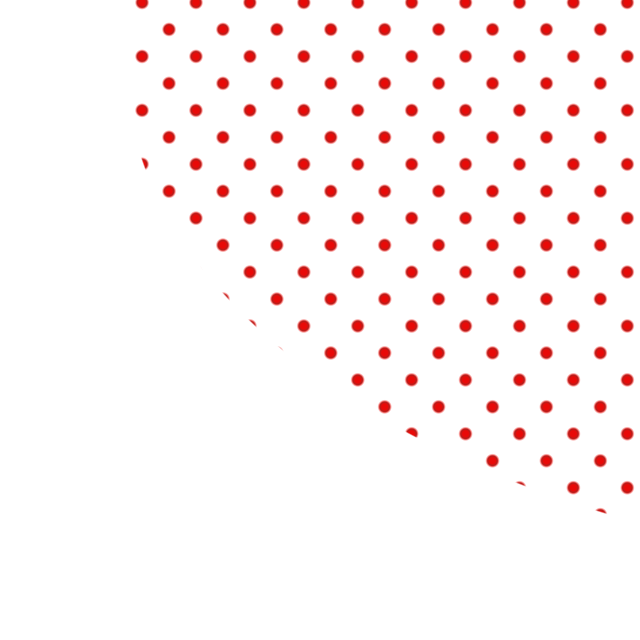
A WebGL 1 fragment shader for this pattern:

```glsl
precision highp float;
// Staggered red polka dots on white, cut off by a large ellipse.
uniform vec2 u_resolution;

// Distance to the nearest dot centre of a square lattice
float latticeDistance(vec2 p, float period) {
  return length(mod(p + 0.5 * period, period) - 0.5 * period);
}

// Approximate signed distance to an axis-aligned ellipse, negative inside
float ellipseDistance(vec2 p, vec2 radii) {
  float k = length(p / radii);
  float slope = length(p / (radii * radii));
  return k * (k - 1.0) / max(slope, 1e-4);
}

// 1 inside the inner radius, fading to 0 at the outer one
float disc(float d, float inner, float outer) {
  return 1.0 - smoothstep(inner, outer, d);
}

void main() {
  vec2 uv = gl_FragCoord.xy / u_resolution;
  float pixel = 1.0 / min(u_resolution.x, u_resolution.y);

  // Two interleaved lattices, half a period apart
  float period = 0.08424;
  vec2 p = uv - vec2(0.222, 0.9961);
  float d = min(latticeDistance(p, period),
                latticeDistance(p + 0.5 * period, period));

  // Each dot: soft pink fringe, dark rim, bright core
  vec3 white = vec3(1.0);
  vec3 dots = mix(white, vec3(0.95, 0.46, 0.45), disc(d, 0.0085, 0.0117));
  dots = mix(dots, vec3(0.73, 0.11, 0.1), disc(d, 0.0072, 0.0097));
  dots = mix(dots, vec3(0.91, 0.04, 0.03), disc(d, 0.0045, 0.0072));

  // Keep only the dots inside the ellipse
  float edge = ellipseDistance(uv - vec2(1.6263, 0.9003), vec2(1.4297, 0.7986));
  float inside = 1.0 - smoothstep(-pixel, pixel, edge);

  gl_FragColor = vec4(mix(white, dots, inside), 1.0);
}
```
